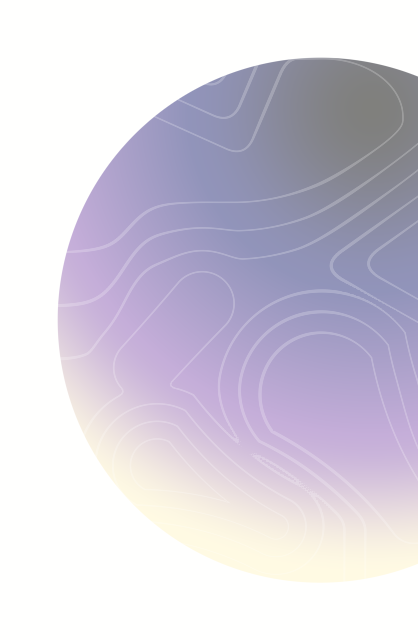
A Shadertoy shader for this background:

```glsl
#define CANVAS_WIDTH 5.0
#define DISC_CENTER vec2(3.83, 3.83)
#define DISC_RADIUS 3.14
#define GLOW_CENTER vec2(4.45, 1.30)
#define GREY vec3(0.50, 0.50, 0.49)
#define BLUE vec3(0.57, 0.58, 0.73)
#define LILAC vec3(0.77, 0.68, 0.85)
#define CREAM vec3(1.00, 0.98, 0.89)
#define PAPER vec3(1.0, 1.0, 0.997)
#define LINE_WIDTH 0.013
#define LINE_ALPHA 0.22
#define BLEND 0.4

// Smooth maximum with blend width k
float smax(float a, float b, float k) {
    float h = max(k - abs(a - b), 0.0) / k;
    return max(a, b) + 0.25 * k * h * h;
}

// Signed distance to a capsule whose radius eases from r0 to r1
float taper(vec2 p, vec2 a, vec2 b, float r0, float r1) {
    vec2 axis = b - a;
    float t = clamp(dot(p - a, axis) / dot(axis, axis), 0.0, 1.0);
    return length(p - a - axis * t) - mix(r0, r1, t * (2.0 - t));
}

// Signed distance to a rounded wedge bounded by two half planes
float wedge(vec2 p, vec2 a, vec2 normalA, vec2 b, vec2 normalB, float k) {
    return smax(dot(p - a, normalA), dot(p - b, normalB), k);
}

float sigmoid(float x) {
    return 1.0 / (1.0 + exp(-x));
}

// Long slope that bends down at the left and up at the right
float slopeHeight(vec2 p) {
    float rise = max(p.x - 2.8, 0.0);
    float crest = 2.76 + 0.9 * sigmoid((1.48 - p.x) / 0.15) - 0.21 * rise * rise;
    float spacing = 0.34 + 0.3 * sigmoid((1.35 - p.x) / 0.12);
    float slope = 1.0 + (p.y - crest) / spacing;
    vec2 corner = vec2(max(p.x - 3.85, 0.0), min(p.y - 1.4, 0.0));
    float hook = 1.5 * (length(corner / vec2(0.97, 0.70)) - 1.0);
    slope = smax(slope, hook, BLEND);
    slope = smax(slope, -0.5, 0.3);
    return -smax(-slope, -2.45, 0.3);
}

// Terrain whose whole-number levels become the contour lines
float terrain(vec2 p) {
    float height = slopeHeight(p);

    // Upper hill
    float upper = wedge(p, vec2(2.75, 1.80), vec2(-0.41, 0.91),
                        vec2(3.05, 1.60), vec2(0.92, 0.39), 0.25);
    height = smax(height, min(-upper / 0.30, 2.6), BLEND);

    // Right spur
    float spur = wedge(p, vec2(4.30, 2.85), vec2(-0.58, -0.81),
                       vec2(4.60, 3.63), vec2(-0.49, 0.87), 0.30);
    height = smax(height, min(3.0 - spur / 0.24, 4.6), BLEND);

    // Central hill and the skirt below it
    float central = taper(p, vec2(3.85, 4.72), vec2(4.95, 6.20), 0.74, 0.30);
    float spacing = mix(0.25, 0.18, smoothstep(4.5, 5.6, p.y));
    height = smax(height, min(5.0 - central / spacing, 5.6), BLEND);
    float skirt = smax(4.37 - p.x, 6.0 - p.y, 0.3);
    height = smax(height, min(4.0 - skirt / 0.25, 4.5), BLEND);

    // Left lobe and the lower hill
    float lobe = taper(p, vec2(2.42, 3.63), vec2(1.72, 4.40), 0.38, 0.36);
    height = smax(height, min(3.0 - lobe / 0.25, 3.7), BLEND);
    float lower = taper(p, vec2(1.88, 5.57), vec2(3.30, 6.30), 0.32, -0.06);
    return smax(height, min(6.0 - lower / 0.21, 6.6), BLEND);
}

// Radial blend from grey to cream
vec3 discColor(vec2 p) {
    float d = distance(p, GLOW_CENTER);
    vec3 color = mix(GREY, BLUE, smoothstep(0.0, 2.3, d));
    color = mix(color, LILAC, clamp((d - 2.2) / 1.7, 0.0, 1.0));
    return mix(color, CREAM, smoothstep(3.8, 5.6, d));
}

// Contour coverage, with a pen width that swells along the lines
float contours(vec2 p, float pixel) {
    float height = terrain(p);
    float slope = max(length(vec2(dFdx(height), dFdy(height))) / pixel, 0.05);
    float offset = abs(height - floor(height + 0.5)) / slope;
    float swell = 0.5 + 0.5 * sin(2.3 * p.x + 1.2 * sin(1.7 * p.y) - 0.6);
    float width = LINE_WIDTH * (0.75 + 0.8 * swell * swell);
    width *= mix(1.0, 0.6, smoothstep(4.5, 5.5, p.y - 0.3 * p.x));
    return 1.0 - smoothstep(width - 0.5 * pixel, width + 0.5 * pixel, offset);
}

void mainImage(out vec4 fragColor, in vec2 fragCoord) {
    // Canvas units, measured from the top left
    float pixel = CANVAS_WIDTH / iResolution.x;
    vec2 p = vec2(fragCoord.x, iResolution.y - fragCoord.y) * pixel;

    vec3 color = mix(discColor(p), vec3(1.0), LINE_ALPHA * contours(p, pixel));
    float edge = distance(p, DISC_CENTER) - DISC_RADIUS;
    float disc = 1.0 - smoothstep(-0.7 * pixel, 0.7 * pixel, edge);
    fragColor = vec4(mix(PAPER, color, disc), 1.0);
}
```
